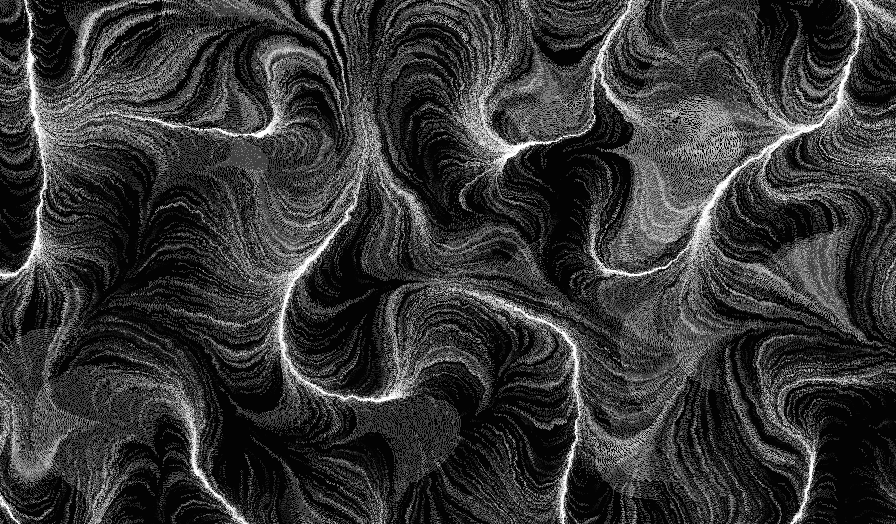
Write a Shadertoy shader that draws this texture.

```glsl
const float FIELD_SCALE = 3.9;      // noise cells per canvas height
const float SWIRL = 8.4;            // radians of turn across the noise range
const float DETAIL = 0.33;          // strength of the second octave
const float HEADING = 1.9;          // overall flow direction
const vec2  FIELD_OFFSET = vec2(17.3, 5.7);

const int   STEPS = 64;             // trail length in steps
const float STEP = 0.0043;
const float SEED_CELLS = 380.0;     // possible trail starts per canvas height
const float SEED_CHANCE = 0.025;
const float WOBBLE_SCALE = 62.0;    // bends of single strands per canvas height
const float WOBBLE = 0.008;
const float FRAY = 0.0024;          // roughness of the strands
const float GAIN = 0.18;            // light added by one trail
const float CONTRAST = 1.25;
const vec3  INK = vec3(0.01);
const vec3  STRAND = vec3(1.0);

float hash(vec2 p) {
    return fract(sin(dot(p, vec2(12.9898, 78.233))) * 43758.5453);
}

// Value noise: x is the value, yz its gradient
vec3 noiseGrad(vec2 p) {
    vec2 i = floor(p), f = p - i;
    vec2 u = f * f * f * (f * (f * 6.0 - 15.0) + 10.0);
    vec2 du = 30.0 * f * f * (f - 1.0) * (f - 1.0);
    float a = hash(i);
    float b = hash(i + vec2(1, 0));
    float c = hash(i + vec2(0, 1));
    float d = hash(i + vec2(1, 1));
    float k = a - b - c + d;
    float value = a + (b - a) * u.x + (c - a) * u.y + k * u.x * u.y;
    return vec3(value, du * (vec2(b - a, c - a) + k * u.yx));
}

// Flow angle and its gradient
vec3 flowAngle(vec2 p) {
    vec2 q = p * FIELD_SCALE + FIELD_OFFSET;
    vec3 broad = noiseGrad(q);
    vec3 fine = noiseGrad(q * 2.0 + 31.4) * vec3(1.0, 2.0, 2.0);
    vec3 field = SWIRL * (broad + DETAIL * fine);
    return vec3(field.x + HEADING, field.yz * FIELD_SCALE);
}

// Walk upstream and collect the trails that reach this point
float trailLight(vec2 p) {
    float light = 0.0;
    float crowding = 0.0;           // log of how much the flow has converged
    for (int i = 0; i < STEPS; i++) {
        vec3 flow = flowAngle(p);
        vec2 dir = vec2(cos(flow.x), sin(flow.x));
        float divergence = dot(vec2(-dir.y, dir.x), flow.yz);
        crowding = clamp(crowding - divergence * STEP, -6.0, 5.0);
        p -= dir * STEP;

        // Old trails die out gradually
        float age = float(i) / float(STEPS);
        float chance = SEED_CHANCE * (1.0 - age * age) * exp(crowding);
        float seed = hash(floor(p * SEED_CELLS) + 0.37);
        light += 2.0 * max(0.0, 1.0 - seed / chance);
    }
    return light;
}

void mainImage(out vec4 fragColor, in vec2 fragCoord) {
    vec2 p = fragCoord / iResolution.y;

    // Bend the strands, then fray them with a fine jitter
    vec2 grain = floor(p * SEED_CELLS);
    vec2 q = p * WOBBLE_SCALE;
    p += WOBBLE * (vec2(noiseGrad(q).x, noiseGrad(q + 71.3).x) - 0.5);
    p += FRAY * (vec2(hash(grain + 3.1), hash(grain + 57.9)) - 0.5);

    // Overlapping trails build up to white
    float brightness = 1.0 - exp(-pow(GAIN * trailLight(p), CONTRAST));
    fragColor = vec4(mix(INK, STRAND, brightness), 1.0);
}
```
